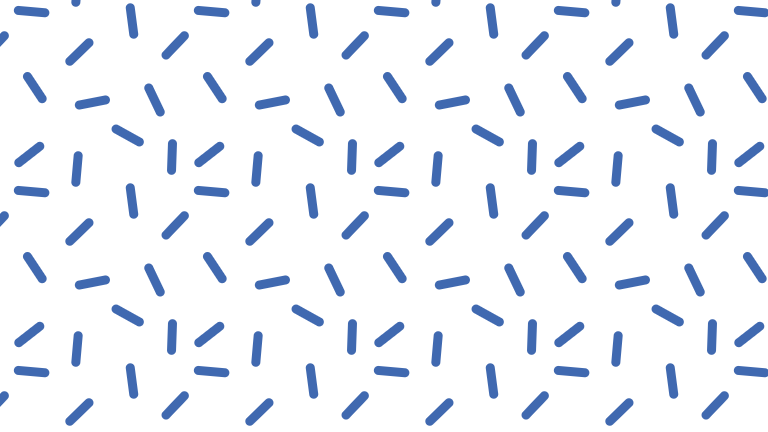
A WebGL 1 fragment shader for this pattern:

```glsl
precision highp float;

// Confetti of short round-capped sticks on a plain ground.
// One square tile holds eleven sticks and repeats from the top left corner;
// each stick is a capsule distance wrapped around the tile edges.

uniform vec2 u_resolution;

#define TILE 180.0           // tile side, in layout units
#define TILES_DOWN 2.4       // tiles in the canvas height
#define HALF_LENGTH 13.3     // stick centre to cap centre, layout units
#define STICK_RADIUS 4.5     // half the stick width, layout units
#define STICK_COUNT 11
#define STICK_COLOR vec3(0.25, 0.41, 0.69)
#define GROUND_COLOR vec3(1.0)

// Pose of a stick in the tile: centre x, centre y (downward), clockwise degrees.
vec3 stickPose(int i) {
  if (i == 0) return vec3(31.6, 11.6, 5.0);
  if (i == 1) return vec3(132.0, 21.0, 82.5);
  if (i == 2) return vec3(79.4, 52.0, -44.0);
  if (i == 3) return vec3(175.2, 45.4, -46.5);
  if (i == 4) return vec3(34.8, 87.6, 56.5);
  if (i == 5) return vec3(92.4, 102.5, -11.0);
  if (i == 6) return vec3(154.5, 100.0, 64.5);
  if (i == 7) return vec3(127.7, 135.5, 29.0);
  if (i == 8) return vec3(172.0, 157.0, -88.0);
  if (i == 9) return vec3(29.3, 154.5, -38.0);
  return vec3(77.0, 169.0, -85.0);
}

// Signed distance to a capsule centred at the origin.
float capsuleDistance(vec2 p, float angle) {
  vec2 axis = vec2(cos(angle), sin(angle));
  float along = clamp(dot(p, axis), -HALF_LENGTH, HALF_LENGTH);
  return length(p - axis * along) - STICK_RADIUS;
}

// Shortest offset between two points on the repeating tile.
vec2 wrapOffset(vec2 offset) {
  return mod(offset + 0.5 * TILE, TILE) - 0.5 * TILE;
}

void main() {
  // Layout units, measured from the top left corner.
  float unitsPerPixel = TILE * TILES_DOWN / u_resolution.y;
  vec2 p = vec2(gl_FragCoord.x, u_resolution.y - gl_FragCoord.y) * unitsPerPixel;

  // Nearest stick.
  float d = TILE;
  for (int i = 0; i < STICK_COUNT; i++) {
    vec3 pose = stickPose(i);
    d = min(d, capsuleDistance(wrapOffset(p - pose.xy), radians(pose.z)));
  }

  // One-pixel edge coverage.
  float coverage = clamp(0.5 - d / unitsPerPixel, 0.0, 1.0);
  gl_FragColor = vec4(mix(GROUND_COLOR, STICK_COLOR, coverage), 1.0);
}
```
